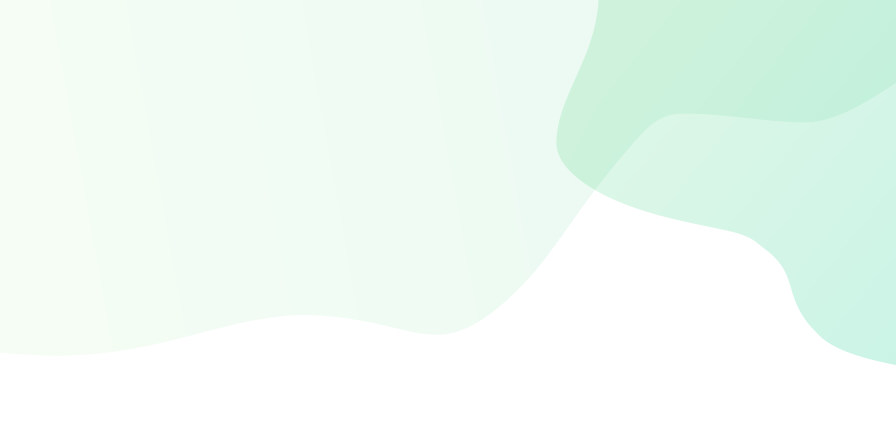
A Shadertoy shader for this background:

```glsl
const int KNOTS = 12;

// Each knot holds position, height and slope; y runs downward from the top.
const vec3 WAVE[KNOTS] = vec3[KNOTS](
    vec3(0.0, 0.787, 0.09), vec3(0.13, 0.794, 0.0),
    vec3(0.391, 0.758, -0.25), vec3(0.682, 0.703, 0.0),
    vec3(0.833, 0.721, 0.2), vec3(0.977, 0.747, 0.0),
    vec3(1.172, 0.63, -1.05), vec3(1.328, 0.424, -1.32),
    vec3(1.432, 0.299, -1.1), vec3(1.516, 0.254, -0.03),
    vec3(1.797, 0.273, 0.0), vec3(2.0, 0.185, -0.65));

// The corner blob is a sideways curve: x as a function of y.
const vec3 BLOB[KNOTS] = vec3[KNOTS](
    vec3(0.0, 1.336, -0.05), vec3(0.135, 1.302, -0.42),
    vec3(0.318, 1.242, 0.0), vec3(0.424, 1.328, 1.7),
    vec3(0.477, 1.458, 3.4), vec3(0.513, 1.615, 4.8),
    vec3(0.555, 1.706, 1.4), vec3(0.651, 1.768, 0.3),
    vec3(0.729, 1.81, 0.9), vec3(0.815, 2.0, 5.0),
    vec3(0.9, 2.43, 5.0), vec3(1.0, 2.93, 5.0));

// Cubic Hermite segment between two knots
float hermite(vec3 a, vec3 b, float x) {
    float span = b.x - a.x;
    float t = clamp((x - a.x) / span, 0.0, 1.0);
    float s = 1.0 - t;
    return a.y * s * s * (1.0 + 2.0 * t) + b.y * t * t * (3.0 - 2.0 * t)
         + span * t * s * (a.z * s - b.z * t);
}

float curve(vec3 knots[KNOTS], float x) {
    float height = knots[0].y;
    for (int i = 0; i < KNOTS - 1; i++) {
        if (x >= knots[i].x) height = hermite(knots[i], knots[i + 1], x);
    }
    return height;
}

// Antialiased coverage where the field is positive
float coverage(float field) {
    float width = length(vec2(dFdx(field), dFdy(field)));
    return clamp(0.5 + field / max(width, 1e-5), 0.0, 1.0);
}

void mainImage(out vec4 fragColor, in vec2 fragCoord) {
    vec2 p = fragCoord / iResolution.xy;
    p = vec2(2.0 * p.x, 1.0 - p.y);

    float waveMask = coverage(curve(WAVE, p.x) - p.y);
    float blobMask = coverage(p.x - curve(BLOB, p.y));

    // Pale wave, tinted gently from left to right
    float across = clamp((p.x - 0.18 * p.y) / 1.3, 0.0, 1.0);
    vec3 waveTint = mix(vec3(0.962, 0.993, 0.957), vec3(0.925, 0.98, 0.953), across);

    // Mint blob, cooler toward the lower right
    float diagonal = clamp((p.x + 0.8 * p.y - 1.42) / 1.2, 0.0, 1.0);
    vec3 blobTint = mix(vec3(0.878, 0.97, 0.904), vec3(0.798, 0.957, 0.907), diagonal);

    // Translucent layers multiply over white
    vec3 color = mix(vec3(1.0), waveTint, waveMask) * mix(vec3(1.0), blobTint, blobMask);
    fragColor = vec4(color, 1.0);
}
```
